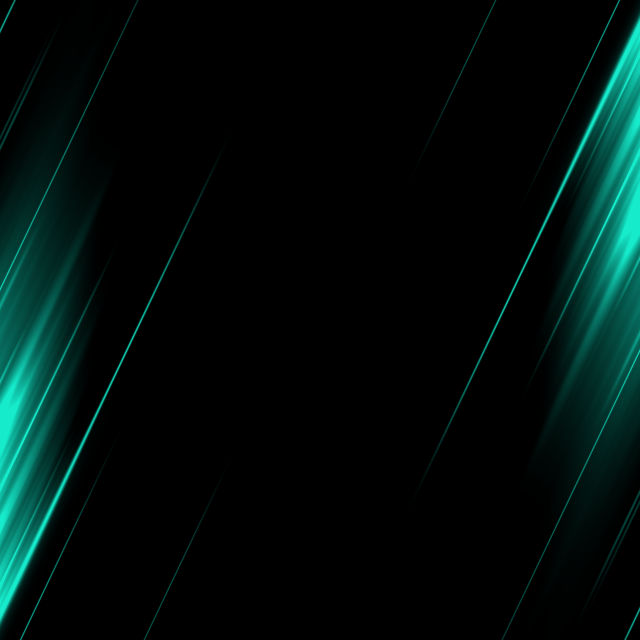
This background is drawn by a WebGL 2 fragment shader. Its source:

```glsl
#version 300 es
precision highp float;
// Slanted teal light streaks glowing from both sides of a black field.

uniform vec2 u_resolution;
out vec4 fragColor;

const float SLANT = 0.476; // horizontal run per unit of height

float hash(float n) {
    return fract(sin(n * 127.1) * 43758.55);
}

float noise(float x) {
    float i = floor(x);
    return mix(hash(i), hash(i + 1.0), smoothstep(0.0, 1.0, x - i));
}

// Thin line at one slanted offset, fading in from height dim to height lit
float ray(vec2 q, float offset, float width, float dim, float lit) {
    float pixel = 0.7 / u_resolution.x;
    float w = max(width, pixel);
    float d = (q.x - offset) / w;
    return exp(-d * d) * smoothstep(dim, lit, q.y) * min(1.0, width / w + 0.2);
}

// Wide beam made of soft parallel streaks, strongest at the canvas edge
float beam(float across, float x) {
    float envelope = smoothstep(0.537, 0.552, across)
                   * mix(1.0, 0.58, smoothstep(0.688, 0.715, across))
                   * (1.0 - smoothstep(0.73, 0.89, across));
    float start = 0.80 + 0.06 * noise(across * 60.0)
                + 0.03 * (1.0 - smoothstep(0.58, 0.64, across));
    float reach = pow(clamp((x - start) / (1.0 - start), 0.0, 1.0), 1.6);
    float streaks = 0.5 + 0.42 * noise(across * 85.0 + 3.0)
                  + 0.22 * noise(across * 210.0);
    streaks = mix(streaks, 0.78, 0.6 * smoothstep(0.68, 0.74, across));
    return envelope * reach * streaks;
}

void main() {
    vec2 p = gl_FragCoord.xy / u_resolution;
    // Half-turn symmetry: the left side is the right side rotated
    if (p.x < 0.5) p = 1.0 - p;

    // Offset across the streaks, height along them
    vec2 q = vec2(p.x - SLANT * p.y, p.y);

    // Body of light, with a bright core near the edge
    float light = 0.95 * beam(q.x, p.x);
    float core = (q.x - 0.678) / 0.016;
    light += 0.35 * exp(-core * core) * smoothstep(0.93, 1.0, p.x);

    // Leading edge, which thickens upward and carries a faint halo
    float edgeWidth = 0.0017 + 0.004 * smoothstep(0.55, 0.95, p.y);
    light += 0.80 * ray(q, 0.5413, edgeWidth, 0.19, 0.56);
    light += 0.14 * ray(q, 0.538, 0.014, 0.60, 0.95);

    // Fine rays inside the beam
    light += 0.35 * ray(q, 0.5643, 0.0018, 0.64, 0.88);
    light += 0.50 * ray(q, 0.6360, 0.0018, 0.36, 0.62);
    light += 0.30 * ray(q, 0.7160, 0.0020, 0.50, 0.60);
    light += 0.25 * ray(q, 0.7720, 0.0030, 0.32, 0.48);

    // Detached rays above and below the beam
    light += 0.32 * ray(q, 0.2987, 0.0012, 0.70, 0.92);
    light += 0.60 * ray(q, 0.4920, 0.0013, 0.65, 0.98);
    light += 0.48 * ray(q, 0.7845, 0.0013, -0.40, 0.45);
    light += 0.28 * ray(q, 0.8896, 0.0020, 0.01, 0.20);
    light += 0.22 * ray(q, 0.8970, 0.0018, 0.03, 0.22);
    light += 0.65 * ray(q, 0.9766, 0.0016, -0.08, 0.03);

    // Teal tint, limited at the brightest points
    light = min(light, 0.92);
    vec3 teal = vec3(0.03 + 0.07 * light, 1.0, 0.865);
    fragColor = vec4(teal * light, 1.0);
}
```
